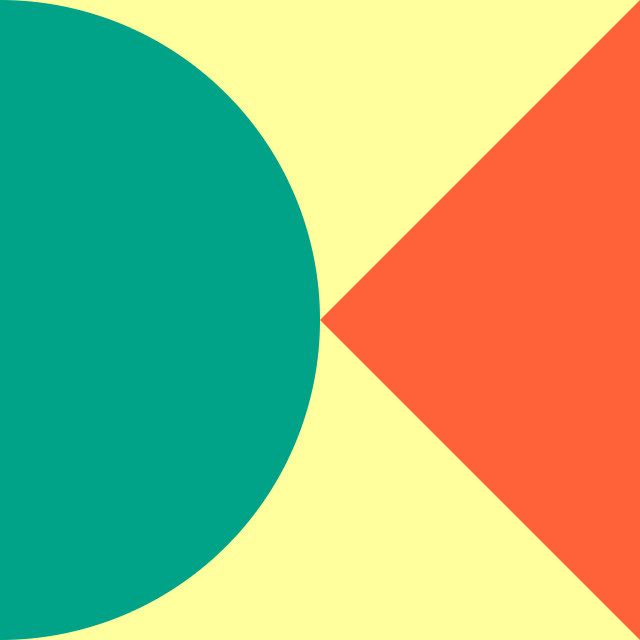
This background is drawn by a Shadertoy shader. Its source:

```glsl
// A flat geometric composition: a half disc on the left edge touches the tip
// of a triangle that opens to the right, over a pale ground.
// Both shapes are signed distances, blended with pixel-wide smooth edges.

#define GROUND_COLOR   vec3(1.00, 1.00, 0.62)
#define DISC_COLOR     vec3(0.00, 0.64, 0.53)
#define TRIANGLE_COLOR vec3(1.00, 0.38, 0.22)
#define DISC_CENTER    vec2(0.0, 0.5)
#define DISC_RADIUS    0.5
#define TRIANGLE_TIP   vec2(0.5, 0.5)
#define TRIANGLE_SLOPE 1.0

float discDistance(vec2 p) {
    return length(p - DISC_CENTER) - DISC_RADIUS;
}

// Wedge with its tip on the left, running off the right side of the canvas.
float wedgeDistance(vec2 p) {
    vec2 q = p - TRIANGLE_TIP;
    return dot(vec2(q.x, abs(q.y)), normalize(vec2(-TRIANGLE_SLOPE, 1.0)));
}

// Converts a signed distance to coverage, one pixel wide.
float coverage(float dist, float pixel) {
    return clamp(0.5 - dist / pixel, 0.0, 1.0);
}

void mainImage(out vec4 fragColor, in vec2 fragCoord) {
    vec2 uv = fragCoord / iResolution.xy;
    float pixel = 1.0 / min(iResolution.x, iResolution.y);

    // Layers, from back to front
    vec3 color = GROUND_COLOR;
    color = mix(color, TRIANGLE_COLOR, coverage(wedgeDistance(uv), pixel));
    color = mix(color, DISC_COLOR, coverage(discDistance(uv), pixel));

    fragColor = vec4(color, 1.0);
}
```
